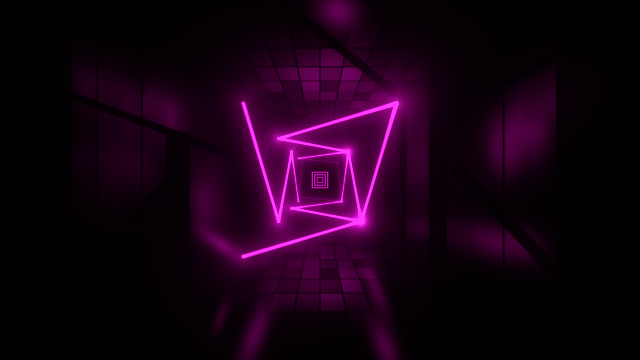
Write a Shadertoy shader that draws this background.

```glsl
// Dark industrial tunnel lit by zigzag magenta neon tubes shrinking toward a square vanishing point.

float hash(vec2 cell) {
    return fract(sin(dot(cell, vec2(41.3, 289.1))) * 4375.5);
}

// Distance to a segment in x, position along it in y
vec2 segment(vec2 p, vec2 a, vec2 b) {
    vec2 ab = b - a;
    float along = clamp(dot(p - a, ab) / dot(ab, ab), 0.0, 1.0);
    return vec2(length(p - a - ab * along), along);
}

// Soft rotated ellipse of light
float pool(vec2 p, vec2 center, vec2 radii, float angle) {
    float c = cos(angle), s = sin(angle);
    vec2 q = mat2(c, -s, s, c) * (p - center) / radii;
    return exp(-dot(q, q));
}

// Light left after a dark girder or column covers it
float beam(vec2 p, vec2 a, vec2 b, float halfWidth) {
    return 0.15 + 0.85 * smoothstep(halfWidth - 0.003, halfWidth + 0.003, segment(p, a, b).x);
}

float column(float x, float center, float halfWidth) {
    return 0.12 + 0.88 * smoothstep(halfWidth - 0.003, halfWidth + 0.004, abs(x - center));
}

// Layered, warped sines for haze on the walls
float haze(vec2 p) {
    float sum = 0.0, amplitude = 0.5;
    for (int i = 0; i < 4; i++) {
        p = mat2(0.8, 0.6, -0.6, 0.8) * p * 1.7 + 1.3;
        sum += amplitude * sin(p.x + 1.5 * sin(p.y));
        amplitude *= 0.55;
    }
    return 0.8 + 0.5 * sum;
}

// Floor and ceiling tiles in perspective
float tiles(vec2 p) {
    float depth = 1.0 / max(abs(p.y), 0.06);
    vec2 grid = vec2(p.x * depth * 5.0, depth * 2.2);
    vec2 f = fract(grid);
    vec2 border = smoothstep(vec2(0.0), vec2(0.07), min(f, 1.0 - f));
    return mix(0.2, 0.35 + hash(floor(grid) + step(0.0, p.y) * 17.0), border.x * border.y);
}

// One neon tube: sharp double core plus glow, both tapering with depth
float tube(vec2 p, vec2 a, vec2 b, float nearSize, float farSize) {
    vec2 hit = segment(p, a, b);
    float size = mix(nearSize, farSize, hit.y);
    float halfWidth = 0.0012 + 0.023 * size;
    float soft = 0.7 / iResolution.y;
    float body = 1.0 - smoothstep(halfWidth - soft, halfWidth + soft, hit.x);
    float core = exp(-pow(hit.x / (halfWidth * 0.45), 2.0));
    float glow = 0.30 * exp(-hit.x / (0.16 * size)) + 0.07 * exp(-hit.x / (0.45 * size));
    return body * (0.50 + 0.35 * core) + glow;
}

float ringRadius(float k) {
    return 1.0 / (4.7 + 4.0 * k);
}

float neon(vec2 p) {
    float light = 0.0, side = 1.0;
    for (int k = 0; k < 4; k++) {
        float n = ringRadius(float(k)), f = ringRadius(float(k) + 1.0);
        float sum = tube(p, vec2(-n, side * n), vec2(-f, -side * f), n, f);
        sum += tube(p, vec2(n, side * n), vec2(f, -side * f), n, f);
        sum += tube(p, vec2(side * n, n), vec2(-side * f, f), n, f);
        sum += tube(p, vec2(-side * n, -n), vec2(side * f, -f), n, f);
        light += sum * (k < 2 ? 1.0 : (k < 3 ? 0.65 : 0.12));
        side = -side;
    }
    // Nested squares at the vanishing point
    float box = max(abs(p.x), abs(p.y));
    for (int k = 0; k < 3; k++) {
        float d = abs(box - 0.0215 + 0.007 * float(k));
        light += 0.6 * (1.0 - smoothstep(0.0008, 0.003, d));
    }
    return light;
}

float walls(vec2 p) {
    float light = 0.24 * pool(p, vec2(-0.54, 0.23), vec2(0.16, 0.07), -0.3);
    light += 0.17 * pool(p, vec2(-0.415, 0.165), vec2(0.04, 0.06), 0.0);
    light += 0.12 * pool(p, vec2(-0.54, 0.06), vec2(0.13, 0.11), 0.0);
    light += 0.22 * pool(p, vec2(-0.31, -0.07), vec2(0.055, 0.13), 0.0);
    light += 0.40 * pool(p, vec2(-0.275, -0.18), vec2(0.06, 0.022), -0.6);
    light += 0.36 * pool(p, vec2(0.58, 0.14), vec2(0.16, 0.08), 0.75);
    light += 0.16 * pool(p, vec2(0.28, 0.02), vec2(0.06, 0.18), 0.0);
    light += 0.24 * pool(p, vec2(0.49, -0.17), vec2(0.14, 0.05), -0.2);
    light += 0.20 * pool(p, vec2(0.28, -0.13), vec2(0.07, 0.03), -0.2);
    // Girders, columns and panel seams
    light *= beam(p, vec2(-0.69, 0.234), vec2(-0.22, 0.06), 0.011);
    light *= beam(p, vec2(-0.52, -0.11), vec2(-0.415, 0.0), 0.014);
    light *= beam(p, vec2(0.385, 0.025), vec2(0.64, -0.24), 0.017);
    light *= beam(p, vec2(0.315, 0.176), vec2(0.65, 0.34), 0.013);
    light *= mix(column(p.x, -0.395, 0.033), 1.0, smoothstep(0.12, 0.14, p.y));
    light *= column(p.x, 0.327, 0.024) * column(p.x, 0.23, 0.010);
    light *= column(p.x, -0.62, 0.002) * column(p.x, -0.495, 0.002) * column(p.x, 0.51, 0.002);
    light *= 1.0 - 0.85 * max(smoothstep(0.652, 0.658, p.x), smoothstep(0.685, 0.695, -p.x));
    return light * haze(p * vec2(9.0, 5.0));
}

float floorAndCeiling(vec2 p) {
    float light = 0.30 * pool(p, vec2(0.02, 0.29), vec2(0.17, 0.09), 0.0);
    light += 0.30 * pool(p, vec2(0.0, -0.28), vec2(0.15, 0.08), 0.0);
    light *= tiles(p);
    light += 0.36 * pool(p, vec2(0.05, 0.47), vec2(0.06, 0.05), -0.5);
    light += 0.28 * pool(p, vec2(-0.18, -0.43), vec2(0.10, 0.03), 1.2);
    light += 0.28 * pool(p, vec2(0.18, -0.46), vec2(0.08, 0.03), -1.2);
    light += 0.20 * pool(p, vec2(0.155, -0.30), vec2(0.08, 0.02), -1.2);
    light += 0.16 * pool(p, vec2(-0.275, -0.38), vec2(0.05, 0.015), 1.2);
    return light * beam(p, vec2(-0.11, 0.5), vec2(0.29, 0.176), 0.012);
}

void mainImage(out vec4 fragColor, in vec2 fragCoord) {
    vec2 p = (fragCoord - 0.5 * iResolution.xy) / iResolution.y;
    float air = 0.07 * exp(-dot(p, p) * 18.0) * haze(p * vec2(22.0, 6.0));
    float light = 0.008 + walls(p) + floorAndCeiling(p) + air + neon(p);
    light = min(light, 1.1);
    // Brightness ramp from black through purple to hot magenta
    fragColor = vec4(light, 0.17 * pow(light, 4.0), light * (0.75 + 0.23 * light), 1.0);
}
```
